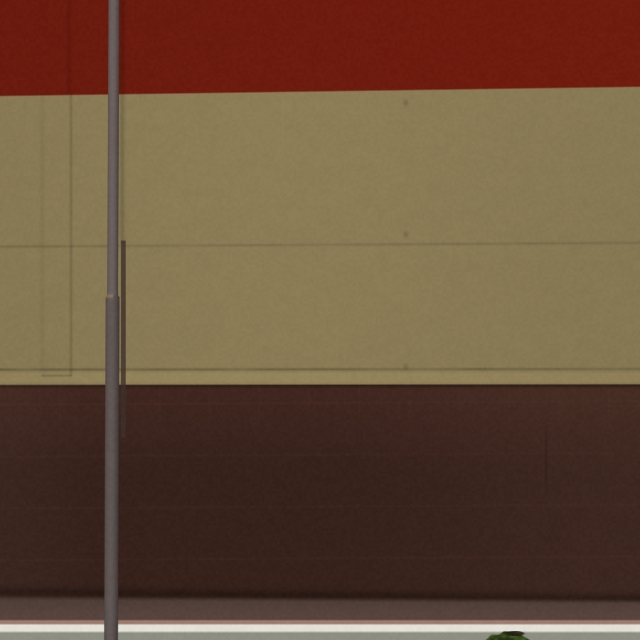
Give the GLSL for this texture, as a Shadertoy shader.

```glsl
// Banded wall in red, cream and brown, with a thin metal pole and a pale kerb.
const vec3 RED = vec3(0.425, 0.106, 0.056);
const vec3 CREAM = vec3(0.522, 0.467, 0.322);
const vec3 BROWN = vec3(0.222, 0.137, 0.110);
const vec3 LEDGE = vec3(0.335, 0.260, 0.240);
const vec3 KERB_PINK = vec3(0.610, 0.480, 0.425);
const vec3 KERB_WHITE = vec3(0.890, 0.880, 0.845);
const vec3 PAVING = vec3(0.550, 0.560, 0.510);
const vec3 POLE = vec3(0.385, 0.345, 0.335);
const vec3 LEAF = vec3(0.190, 0.250, 0.100);
const float RED_EDGE = 0.850;
const float RED_TILT = 0.0145;
const float CREAM_EDGE = 0.3985;
const float LEDGE_EDGE = 0.066;
const float POLE_JOINT = 0.537;
const float GRAIN = 0.018;
const float MOTTLE = 0.030;

float hash(vec2 p) {
    vec3 q = fract(vec3(p.xyx) * 0.1031);
    q += dot(q, q.yzx + 33.33);
    return fract((q.x + q.y) * q.z);
}

float noise(vec2 p) {
    vec2 i = floor(p), f = fract(p);
    f = f * f * (3.0 - 2.0 * f);
    return mix(mix(hash(i), hash(i + vec2(1, 0)), f.x),
               mix(hash(i + vec2(0, 1)), hash(i + vec2(1, 1)), f.x), f.y);
}

float fbm(vec2 p) {
    float sum = 0.0, amp = 0.5;
    for (int i = 0; i < 4; i++) {
        sum += amp * noise(p);
        p = p * 2.03 + 7.1;
        amp *= 0.5;
    }
    return sum;
}

// Soft step, at least one pixel wide.
float edge(float d, float soft) {
    float w = max(soft, 0.7 / iResolution.y);
    return smoothstep(-w, w, d);
}

float span(float v, float lo, float hi, float soft) {
    return edge(v - lo, soft) * edge(hi - v, soft);
}

float line(float d, float width) {
    return exp(-d * d / (width * width));
}

vec3 wall(vec2 p) {
    // Cream panel with its seams and lower trim
    vec3 cream = CREAM * (1.0 + 0.035 * (p.y - 0.6));
    cream *= 1.0 + 0.04 * exp(-pow((p.x - 0.45) / 0.4, 2.0));
    float wear = 0.55 + 0.6 * noise(p * vec2(24.0, 3.0));
    cream *= 1.0 - 0.10 * wear * line(p.y - 0.6145 - 0.006 * p.x, 0.0024);
    cream *= 1.0 - 0.20 * wear * line(p.y - 0.4225 - 0.001 * p.x, 0.0022);
    cream *= 1.0 + 0.07 * span(p.y, 0.402, 0.418, 0.003);

    // Faint upright duct on the left
    float duct = edge(p.y - 0.412, 0.001);
    cream *= 1.0 - 0.12 * duct * line(p.x - 0.111, 0.0025);
    cream *= 1.0 - 0.04 * duct * line(p.x - 0.066, 0.004);
    cream *= 1.0 - 0.14 * span(p.x, 0.065, 0.112, 0.002) * line(p.y - 0.413, 0.002);

    // Small stains in one column
    for (int i = 0; i < 3; i++) {
        vec2 spot = vec2(0.634, 0.428 + 0.103 * float(i * 2));
        spot.y -= i == 1 ? 0.0 : 0.001;
        cream *= 1.0 - 0.14 * line(length((p - spot) * vec2(1.0, 0.75)), 0.004);
    }

    // Brown base: darker middle, faint block joints
    vec3 brown = BROWN * (0.96 + 0.16 * smoothstep(0.25, 0.40, p.y));
    brown += vec3(0.025, 0.022, 0.018) * smoothstep(0.45, 1.0, p.x);
    brown += 0.016 * (1.0 - smoothstep(0.0, 0.17, p.x));
    float row = abs(fract((p.y - 0.006 * p.x - 0.084) / 0.081) - 0.5) * 0.081;
    float column = abs(fract(p.x / 0.078 + 0.3) - 0.5) * 0.078;
    brown += vec3(0.018, 0.009, 0.009) * wear * line(row, 0.0018);
    brown += 0.008 * line(column, 0.0018) * smoothstep(0.30, 0.38, p.y);
    brown *= 1.0 - 0.12 * line(p.x - 0.853, 0.002) * span(p.y, 0.24, 0.33, 0.01);
    brown *= 1.0 - 0.25 * line(p.y - 0.075 + 0.010 * p.x, 0.008);
    brown *= 1.0 - 0.30 * line(p.y - CREAM_EDGE, 0.004);

    vec3 red = RED * (0.98 + 0.05 * p.x);
    red *= 1.0 - 0.09 * line(p.x - 0.108, 0.004);
    vec3 c = mix(brown, cream, edge(p.y - CREAM_EDGE - 0.001 * p.x, 0.0018));
    return mix(c, red, edge(p.y - RED_EDGE - RED_TILT * p.x, 0.0018));
}

vec3 ground(vec3 c, vec2 p) {
    vec3 ledge = LEDGE * (0.90 + 0.12 * smoothstep(0.07, 0.035, p.y));
    c = mix(c, ledge, edge(LEDGE_EDGE - 0.006 * p.x - p.y, 0.005));
    c = mix(c, KERB_PINK, edge(0.031 - p.y, 0.0018));
    c = mix(c, KERB_WHITE, edge(0.0245 - p.y, 0.0020));
    c = mix(c, PAVING, edge(0.0125 - p.y, 0.0025));
    // Low tuft of leaves with a dark crown
    float top = 0.011 - 9.0 * pow(p.x - 0.79, 2.0) + 0.006 * (noise(p * 90.0) - 0.5);
    c = mix(c, LEAF * (0.7 + 0.8 * noise(p * 160.0)), edge(top - p.y, 0.002));
    float crown = length((p - vec2(0.805, 0.010)) / vec2(0.014, 0.004)) - 1.0;
    return mix(c, vec3(0.12, 0.11, 0.08), 0.85 * edge(-crown, 0.25));
}

vec3 pole(vec3 c, vec2 p) {
    // Narrow side bar, then the shaded round shaft
    float bar = span(p.x, 0.189, 0.1965, 0.0012) * span(p.y, 0.316, 0.624, 0.002);
    c = mix(c, vec3(0.245, 0.185, 0.165), 0.8 * bar);
    c *= 1.0 - 0.14 * line(p.x - 0.191, 0.004) * edge(p.y - 0.62, 0.004);
    float lower = edge(POLE_JOINT - p.y, 0.002);
    float radius = mix(0.0085, 0.0108, lower);
    float x = (p.x - mix(0.1735, 0.1780, p.y)) / radius;
    vec3 metal = POLE * (1.0 - 0.10 * lower) * (1.08 - 0.30 * x * x - 0.12 * x);
    metal += vec3(0.12, 0.09, 0.02) * line(p.y - POLE_JOINT, 0.003) * step(x, 0.0);
    return mix(c, metal, edge(1.0 - abs(x), 0.13));
}

void mainImage(out vec4 fragColor, in vec2 fragCoord) {
    vec2 p = fragCoord / iResolution.xy;
    vec3 c = pole(ground(wall(p), p), p);
    c *= 1.0 + MOTTLE * (fbm(p * vec2(45.0, 60.0)) - 0.47);
    c += GRAIN * (noise(p * 260.0) - 0.5);
    fragColor = vec4(clamp(c, 0.0, 1.0), 1.0);
}
```
